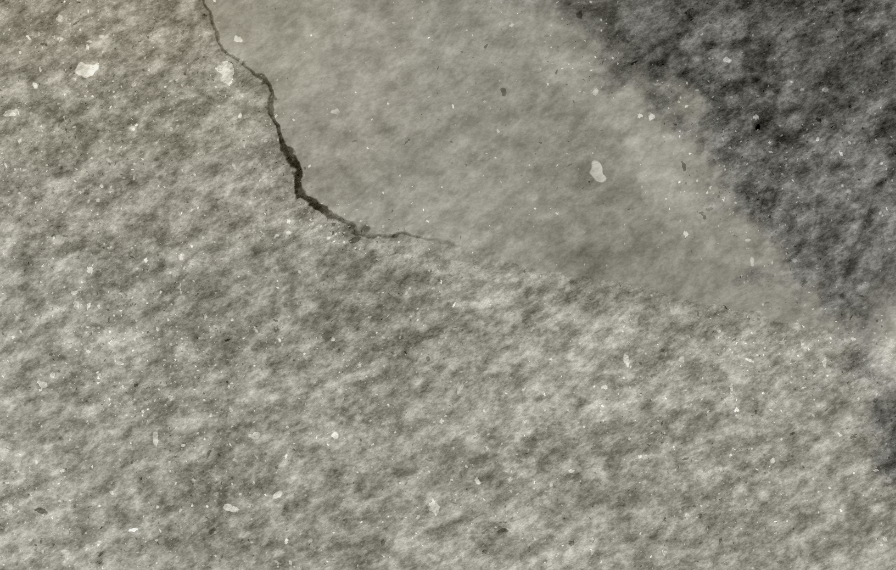
Write a Shadertoy shader that draws this texture.

```glsl
// Weathered grey stone: a grainy field, a smoother slab bounded by a thin crack,
// and a dark veined band at the upper right. Built from layered value noise,
// signed distances to two paths, and scattered ragged flecks and pits.

const float STONE_TONE = 0.575;
const float BAND_DEPTH = 0.18;
const float GRAIN_ROUGH = 0.42;
const float GRAIN_SMOOTH = 0.15;
const float CLOUD_CONTRAST = 0.20;
const float FLECK_GAIN = 0.30;
const float PIT_GAIN = 0.19;
const vec3 WARM_TINT = vec3(0.012, 0.0, -0.042);
const vec3 COOL_TINT = vec3(0.004, 0.002, -0.018);

const vec2 CRACK[8] = vec2[8](
    vec2(0.36, 1.05), vec2(0.375, 0.93), vec2(0.46, 0.86), vec2(0.50, 0.73),
    vec2(0.535, 0.65), vec2(0.60, 0.61), vec2(0.70, 0.58), vec2(0.84, 0.55));
const vec2 BAND_EDGE[8] = vec2[8](
    vec2(0.80, 1.06), vec2(1.02, 0.90), vec2(1.22, 0.74), vec2(1.30, 0.57),
    vec2(1.42, 0.44), vec2(1.47, 0.32), vec2(1.53, 0.18), vec2(1.60, 0.10));

float hash(vec2 p) {
    vec3 q = fract(p.xyx * 0.1031);
    q += dot(q, q.yzx + 33.33);
    return fract((q.x + q.y) * q.z);
}

float noise(vec2 p) {
    vec2 i = floor(p), f = fract(p);
    f = f * f * (3.0 - 2.0 * f);
    return mix(mix(hash(i), hash(i + vec2(1, 0)), f.x),
               mix(hash(i + vec2(0, 1)), hash(i + vec2(1, 1)), f.x), f.y);
}

mat2 spin(float a) { return mat2(cos(a), sin(a), -sin(a), cos(a)); }

// Fractal noise centred on zero
float fbm(vec2 p, float gain) {
    float sum = 0.0, amp = 0.5;
    for (int i = 0; i < 5; i++) {
        sum += amp * (noise(p) - 0.5);
        p = spin(0.6) * p * 1.97 + 17.3;
        amp *= gain;
    }
    return sum;
}

float bump(float x, float width) { return exp(-x * x / (width * width)); }

// Distance to a path, positive on its upper right side
float signedPath(vec2 p, vec2 path[8]) {
    float best = 1e3, side = 1.0;
    for (int i = 0; i < 7; i++) {
        vec2 e = path[i + 1] - path[i], v = p - path[i];
        float d = length(v - e * clamp(dot(v, e) / dot(e, e), 0.0, 1.0));
        if (d < best) { best = d; side = e.x * v.y - e.y * v.x; }
    }
    return side < 0.0 ? -best : best;
}

// Ragged grains, at most one in each cell
float grains(vec2 p, float scale, float density, float stretch, float seed) {
    vec2 g = p * scale + seed, id = floor(g);
    vec2 centre = 0.3 + 0.4 * vec2(hash(id + 3.1), hash(id + 7.7));
    vec2 q = spin(6.283 * hash(id + 11.9)) * (fract(g) - centre);
    q.y *= 1.0 + stretch * hash(id + 19.3);
    float radius = mix(0.07, 0.27, pow(hash(id + 23.7), 2.5));
    float d = length(q) - radius * (0.55 + 0.9 * noise(g * 9.0));
    float soft = 0.02 + 0.7 * scale / iResolution.y;
    float shown = step(hash(id + 31.3), density) * mix(0.35, 1.0, hash(id + 41.0));
    return shown * (1.0 - smoothstep(-soft, soft, d));
}

void mainImage(out vec4 fragColor, in vec2 fragCoord) {
    vec2 p = fragCoord / iResolution.y;
    vec2 warp = vec2(fbm(p * 14.0, 0.55), fbm(p * 14.0 + 40.0, 0.55));
    float crackDist = signedPath(p + 0.05 * warp, CRACK);
    float bandDist = signedPath(p + 0.12 * warp, BAND_EDGE);

    // Regions
    float patchLight = exp(-dot((p - vec2(1.57, 0.40)) * vec2(16, 10),
                                (p - vec2(1.57, 0.40)) * vec2(16, 10)));
    float band = smoothstep(-0.015, 0.07, bandDist + 0.10 * fbm(p * 22.0, 0.6));
    band *= mix(0.5, 1.0, smoothstep(0.95, 1.25, p.x)) * (1.0 - patchLight);
    float slabBlur = 0.015 + 0.12 * smoothstep(0.65, 1.1, p.x);
    float slab = smoothstep(-slabBlur, slabBlur, crackDist) * (1.0 - band);
    float bandRim = bump(bandDist - 0.02, 0.06);
    float rough = 1.0 - 0.85 * slab;

    // Broad clouds, slanted grain and dark veins
    float tone = STONE_TONE - BAND_DEPTH * band;
    tone += CLOUD_CONTRAST * fbm(spin(0.25) * p * vec2(3.5, 5.0) + 5.0, 0.5);
    tone += mix(GRAIN_SMOOTH, GRAIN_ROUGH, rough) * fbm(spin(-0.5) * p * vec2(30, 48), 0.8);
    float blotch = smoothstep(0.5, 0.8, noise(spin(0.35) * p * vec2(9, 15) + 2.0));
    tone -= 0.07 * blotch * bump(length(p - vec2(1.04, 0.54)), 0.22);
    float vein = 1.0 - abs(2.0 * noise(spin(0.3) * (p + 0.06 * warp) * vec2(13, 3)) - 1.0);
    tone -= 0.10 * band * pow(vein, 6.0);
    float paleStreak = bump(bandDist + 0.05, 0.045) * bump(p.x - 1.08, 0.14);
    tone += (0.10 + 0.25 * warp.x) * paleStreak + 0.09 * patchLight;

    // Crack with a shaded lower side
    float crackCore = bump(p.x - 0.53, 0.06);
    float crackWidth = mix(0.0008, 0.0035, crackCore);
    float crackFade = 1.0 - smoothstep(0.65, 0.86, p.x);
    float crackLine = 1.0 - smoothstep(crackWidth, crackWidth + 0.004, abs(crackDist));
    tone -= crackFade * mix(0.17, 0.34, crackCore) * crackLine;
    tone -= crackFade * 0.05 * bump(min(crackDist, 0.0), 0.02) * step(crackDist, 0.0);

    // Pale flecks and dark pits from coarse to fine
    float clump = smoothstep(0.25, 0.8, noise(p * 8.0 + 9.0));
    float glint = bump(crackDist + 0.02, 0.02) * bump(p.x - 0.61, 0.07);
    float crowd = rough * (0.4 + clump) + 0.8 * bandRim + 4.0 * glint;
    float leftSide = 1.0 - smoothstep(0.3, 0.9, p.x);
    for (int i = 0; i < 4; i++) {
        float layer = float(i), scale = 11.0 * pow(2.1, layer);
        float fleckShare = (0.04 + 0.04 * layer) * (0.15 + crowd * (0.7 + 0.5 * leftSide));
        float fleck = grains(p, scale, fleckShare, 1.2, 13.0 * layer);
        float pitShare = 0.05 * layer * (crowd + 0.4 * leftSide * rough);
        float pit = grains(p + 0.01 * warp, scale, pitShare, 2.5, 70.0 + 17.0 * layer);
        tone += FLECK_GAIN * fleck - PIT_GAIN * pit;
    }

    // Tint: cool in the band, warmest at the upper left
    vec3 tint = mix(WARM_TINT, COOL_TINT, band);
    tint *= 1.0 + 0.5 * leftSide * smoothstep(0.4, 1.0, p.y);
    fragColor = vec4(clamp(vec3(tone) + tint, 0.0, 0.95), 1.0);
}
```
